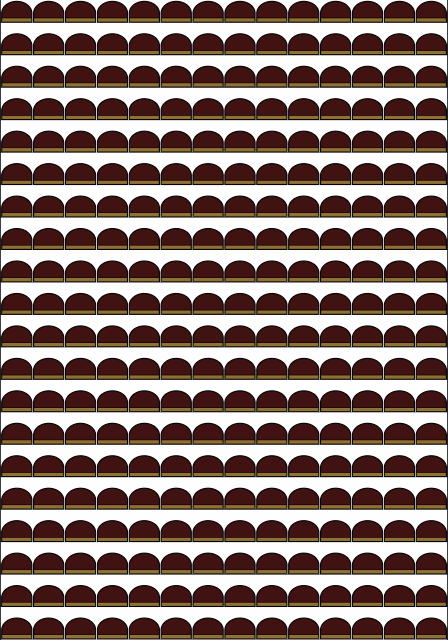
Reproduce this pattern procedurally as a WebGL 2 fragment shader.

```glsl
#version 300 es
precision highp float;

uniform vec2 u_resolution;
out vec4 fragColor;

// Signed distance to a dome: half ellipse on a short upright base, foot at y = 0.
float domeDistance(vec2 p, vec2 radius, float springLine) {
  vec2 q = vec2(abs(p.x), max(p.y - springLine, 0.0));
  float k = length(q / radius);
  float side = k * (k - 1.0) / max(length(q / (radius * radius)), 1e-4);
  side = k < 0.01 ? -radius.x : side;
  return max(side, -p.y);
}

// Coverage of the region where d is negative, softened over one pixel.
float coverage(float d, float pixel) {
  return clamp(0.5 - d / pixel, 0.0, 1.0);
}

void main() {
  // The canvas spans 536 by 768 design units.
  vec2 canvas = vec2(536.0, 768.0);
  vec2 p = gl_FragCoord.xy / u_resolution * canvas;
  float pixel = canvas.y / u_resolution.y;

  // Grid of 14 columns and 20 rows, with the foot of each dome at y = 0.
  vec2 pitch = vec2(38.15, 38.95);
  vec2 cell = mod(p - vec2(1.0, -3.7), pitch) - vec2(0.5 * pitch.x, 5.0);

  vec3 white = vec3(0.995);
  vec3 maroon = vec3(0.25, 0.07, 0.07);
  vec3 ochre = vec3(0.57, 0.44, 0.20);
  vec3 black = vec3(0.01, 0.005, 0.005);

  // Dome body with a band along its foot.
  float dome = domeDistance(cell, vec2(18.05, 14.4), 10.6);
  vec3 body = mix(maroon, ochre, coverage(cell.y - 4.9, pixel));
  body = mix(body, black, coverage(abs(cell.y - 5.1) - 0.35, pixel));
  vec3 color = mix(white, body, coverage(dome, pixel));

  // Outline, then thin rules down both sides of the canvas.
  color = mix(color, black, coverage(abs(dome) - 0.68, pixel));
  float rule = min(p.x, canvas.x - p.x) - 0.9;
  color = mix(color, black, coverage(rule, pixel));

  fragColor = vec4(color, 1.0);
}
```
